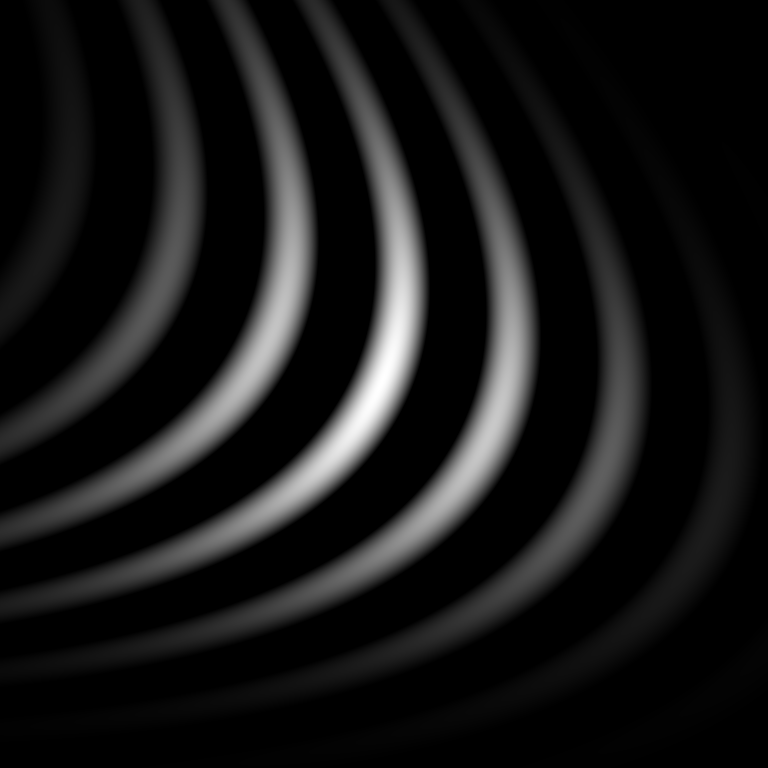
This background is drawn by a three.js fragment shader. Its source:

```glsl
// Soft white parabolic wave crests on black, fading out from the centre.

#define TILT 0.408        // downward turn of the wave axis, radians
#define BEND 1.57         // curvature of the crests
#define PERIOD 0.1576     // distance between crests along the axis
#define CREST_SHIFT -0.0035
#define ENVELOPE 0.22     // spread of the glow

varying vec2 vUv;

const float TAU = 6.283185;

// Coordinates along and across the wave axis, bent into parabolas.
vec2 bentCoords(vec2 p) {
  vec2 axis = vec2(cos(TILT), -sin(TILT));
  vec2 side = vec2(-axis.y, axis.x);
  float across = dot(p, side);
  return vec2(dot(p, axis) + BEND * across * across, across);
}

void main() {
  vec2 q = bentCoords(vUv - 0.5);

  // Positive half of the wave gives bright crests and black gaps.
  float crest = max(cos(TAU * (q.x - CREST_SHIFT) / PERIOD), 0.0);

  // Gaussian falloff in the bent space.
  float glow = exp(-dot(q, q) / (2.0 * ENVELOPE * ENVELOPE));

  gl_FragColor = vec4(vec3(crest * glow), 1.0);
}
```
